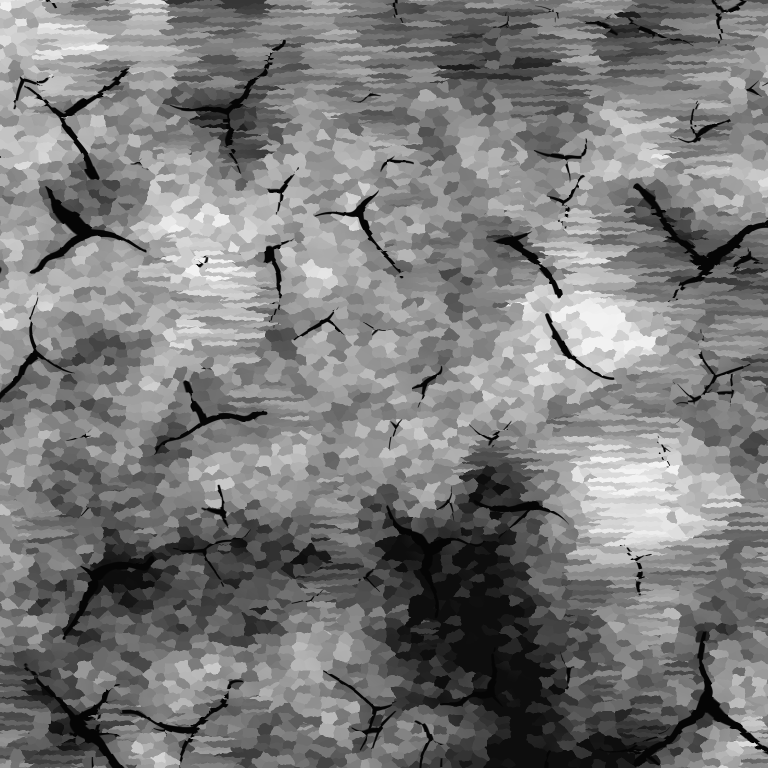
Reproduce this texture procedurally as a WebGL 2 fragment shader.

```glsl
#version 300 es
precision highp float;
// Weathered grey surface: flat angular patches, horizontal streaks and black branching cracks.
uniform vec2 u_resolution;
out vec4 fragColor;

const float TAU = 6.2832;
const vec2 PATCH_GRID = vec2(60.0, 86.0);
const vec2 STREAK_GRID = vec2(23.0, 180.0);

vec2 hash2(vec2 p) {
    vec3 q = fract(p.xyx * vec3(0.1031, 0.1030, 0.0973));
    q += dot(q, q.yzx + 33.33);
    return fract((q.xx + q.yz) * q.zy);
}

// Layered sines that roughen straight outlines.
vec2 wobble(vec2 p, float freq) {
    vec2 a = sin(p.yx * freq + vec2(1.3, 4.1));
    vec2 b = sin(p * freq * 1.7 + a * 2.0 + p.yx * freq * 0.8);
    return 0.5 * (a + b);
}

// Centre of the cellular patch that contains p.
vec2 nearestSite(vec2 p, vec2 grid, float seed) {
    vec2 q = p * grid, base = floor(q), best = q;
    float nearest = 9.0;
    for (int y = -1; y <= 1; y++)
    for (int x = -1; x <= 1; x++) {
        vec2 id = base + vec2(x, y);
        vec2 site = id + hash2(id + seed);
        float d = dot(site - q, site - q);
        if (d < nearest) { nearest = d; best = site; }
    }
    return best / grid;
}

// Soft round clouds, each lighter or darker at random.
float clouds(vec2 p, float grid, float seed) {
    vec2 q = p * grid, base = floor(q);
    float sum = 0.0;
    for (int y = -1; y <= 1; y++)
    for (int x = -1; x <= 1; x++) {
        vec2 id = base + vec2(x, y);
        vec2 away = id + hash2(id + seed) - q;
        float falloff = max(0.0, 1.0 - dot(away, away));
        sum += falloff * falloff * (2.0 * hash2(id + seed + 57.0).x - 1.0);
    }
    return sum;
}

// Signed distance to scattered joints with up to three tapering arms.
float cracks(vec2 p, float grid, float share, float seed) {
    vec2 base = floor(p * grid);
    float d = 1.0;
    for (int y = -1; y <= 1; y++)
    for (int x = -1; x <= 1; x++) {
        vec2 id = base + vec2(x, y);
        vec2 trait = hash2(id + seed);
        if (trait.x > share) continue;
        vec2 joint = (id + 0.2 + 0.6 * hash2(id + seed + 31.0)) / grid;
        float size = mix(0.4, 1.0, trait.y) / grid;
        for (int k = 0; k < 3; k++) {
            vec2 vary = hash2(id + seed + 71.0 + 13.0 * float(k));
            float angle = TAU * (trait.x * 9.0 + (float(k) + 0.7 * vary.x) / 3.0);
            vec2 arm = vec2(cos(angle), sin(angle)) * size * mix(0.12, 0.75, vary.y);
            float along = clamp(dot(p - joint, arm) / dot(arm, arm), 0.0, 1.0);
            float halfWidth = size * mix(0.02 + 0.025 * vary.x, 0.03 * vary.x * vary.y, along);
            d = min(d, length(p - joint - arm * along) - halfWidth);
        }
    }
    return d;
}

// Broad light and shade over the whole surface.
float shade(vec2 p) {
    float slope = 0.28 * (p.y - 0.5) - 0.15 * (p.x - 0.5);
    return 0.5 + slope + 0.25 * clouds(p, 5.0, 11.0)
        + 0.22 * clouds(p, 9.0, 43.0) + 0.13 * clouds(p, 22.0, 87.0);
}

float surface(vec2 p, float pixel) {
    // Patches, replaced by thin streaks in some regions.
    vec2 rough = p + 0.0012 * wobble(p, 420.0);
    vec2 site = nearestSite(rough, PATCH_GRID, 5.0);
    float streaky = clouds(site, 8.0, 23.0) + 0.5 * clouds(site, 30.0, 61.0)
        + 0.5 * (site.x + site.y - 1.0);
    if (streaky > 0.12) site = nearestSite(rough, STREAK_GRID, 19.0);
    float tone = shade(site) + 0.28 * (hash2(site * 917.0).x - 0.5);

    // Grime gathers around the cracks.
    vec2 bend = 0.008 * wobble(p, 45.0);
    float grime = cracks(site + bend, 5.0, 0.8, 3.0);
    tone -= 0.19 * exp(-max(grime, 0.0) / 0.022);
    tone = clamp(tone, 0.05, 0.95);

    // Crack edges partly follow the patches.
    vec2 torn = mix(p, site, 0.2) + bend;
    float gap = min(cracks(torn, 5.0, 0.8, 3.0), cracks(torn, 13.0, 0.22, 29.0));
    return mix(0.02, tone, smoothstep(-pixel, pixel, gap));
}

void main() {
    float pixel = 1.0 / u_resolution.y;
    float tone = 0.0;
    // Four samples per pixel smooth the patch edges.
    for (int i = 0; i < 4; i++) {
        vec2 offset = vec2(i % 2, i / 2) * 0.5 - 0.25;
        tone += 0.25 * surface((gl_FragCoord.xy + offset) * pixel, 0.5 * pixel);
    }
    fragColor = vec4(vec3(tone), 1.0);
}
```
